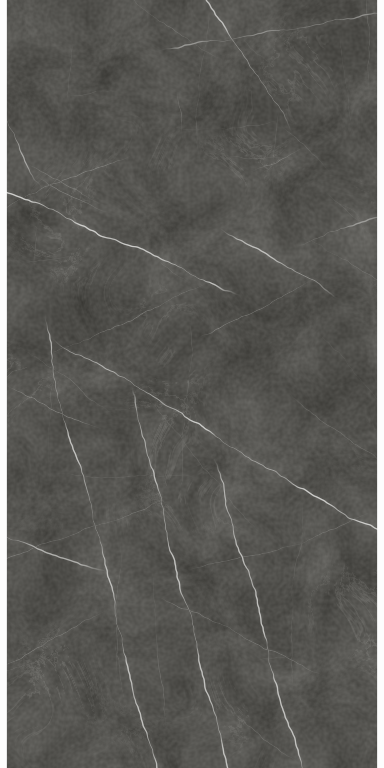
Reproduce this texture procedurally as a Shadertoy shader.

```glsl
// Dark grey marble slab between two narrow white margins.
// Layered gradient noise gives the mottled stone; families of wobbling
// segments give the bright veins, hashed ones the faint scratches.

const float MARGIN = 0.0178;          // white strip, in canvas widths
const vec3 WHITE = vec3(0.992);
const vec3 STONE = vec3(0.327, 0.324, 0.308);
const vec3 VEIN = vec3(0.86, 0.86, 0.85);
const float CLOUD_CONTRAST = 0.15;
const float GRAIN_CONTRAST = 0.045;
const float CRACK_GAIN = 0.05;
const float MAIN_HALF_WIDTH = 0.0019;
const float FINE_HALF_WIDTH = 0.0008;
const int FINE_COUNT = 44;

vec2 hash2(vec2 cell) {
    vec3 q = fract(cell.xyx * vec3(0.1031, 0.1030, 0.0973));
    q += dot(q, q.yzx + 33.33);
    return fract((q.xx + q.yz) * q.zy);
}

float cornerSlope(vec2 cell, vec2 offset) {
    float angle = 6.2832 * hash2(cell).x;
    return dot(vec2(cos(angle), sin(angle)), offset);
}

// Gradient noise, roughly -0.7 to 0.7
float noise(vec2 p) {
    vec2 i = floor(p), f = p - i;
    vec2 u = f * f * f * (f * (f * 6.0 - 15.0) + 10.0);
    vec2 e = vec2(1.0, 0.0);
    return mix(mix(cornerSlope(i, f), cornerSlope(i + e, f - e), u.x),
               mix(cornerSlope(i + e.yx, f - e.yx), cornerSlope(i + 1.0, f - 1.0), u.x), u.y);
}

float fbm(vec2 p) {
    float sum = 0.0, amp = 0.5;
    for (int k = 0; k < 6; k++) {
        sum += amp * noise(p);
        p = mat2(1.6, 1.2, -1.2, 1.6) * p + 17.3;
        amp *= 0.68;
    }
    return sum;
}

// One wandering vein from a to b, with uneven width and brightness
float vein(vec2 p, vec2 a, vec2 b, float halfWidth, float seed) {
    float len = length(b - a);
    vec2 dir = (b - a) / len, q = p - a;
    float along = dot(q, dir), side = q.x * dir.y - q.y * dir.x;
    if (along < 0.0 || along > len || abs(side) > 0.06) return 0.0;
    float row = seed * 3.0 + 0.5;
    side += 0.024 * noise(vec2(along * 4.0, row))
          + 0.007 * noise(vec2(along * 17.0, row + 50.0))
          + 0.003 * noise(vec2(along * 60.0, row + 90.0));
    float strength = smoothstep(-0.5, 0.3, noise(vec2(along * 9.0, row + 130.0)));
    float ends = smoothstep(0.0, 0.07, along) * smoothstep(0.0, 0.1, len - along);
    float w = halfWidth * mix(0.4, 1.0, strength);
    float aa = 0.7 / iResolution.x;
    float core = 1.0 - smoothstep(w - aa, w + aa, abs(side));
    float halo = 0.10 * exp(-abs(side) / (4.0 * halfWidth));
    return max(core, halo) * ends * mix(0.4, 1.0, strength);
}

// Veins of one direction; ends holds start.xy and end.xy, stride moves both
float veinFamily(vec2 p, vec4 ends, vec4 stride, int count, float seed) {
    float light = 0.0;
    for (int k = 0; k < count; k++) {
        float id = seed + float(k);
        vec4 v = ends + stride * float(k);
        vec2 jitter = 0.02 * (hash2(vec2(id, 4.7)) - 0.5);
        light = max(light, vein(p, v.xy + jitter, v.zw - jitter, MAIN_HALF_WIDTH, id));
    }
    return light;
}

float fineVeins(vec2 p) {
    float light = 0.0;
    for (int k = 0; k < FINE_COUNT; k++) {
        float id = float(k) + 60.0;
        vec2 place = hash2(vec2(id * 7.3, 1.7)), shape = hash2(vec2(id * 3.1, 9.2));
        int kind = k % 3;
        float angle = kind == 0 ? -1.45 : (kind == 1 ? -0.65 : 0.22);
        angle += 0.5 * (shape.x - 0.5);
        vec2 reach = mix(0.07, 0.28, shape.y) * vec2(cos(angle), sin(angle));
        vec2 mid = place * vec2(1.0, 2.0);
        float gain = mix(0.12, 0.38, shape.x * shape.x);
        light = max(light, gain * vein(p, mid - reach, mid + reach, FINE_HALF_WIDTH, id));
    }
    return light;
}

void mainImage(out vec4 fragColor, in vec2 fragCoord) {
    // x runs 0 to 1, y runs 0 to 2
    vec2 p = fragCoord / iResolution.x;

    // Mottled ground
    vec2 warp = vec2(noise(p * 5.0 + 3.0), noise(p * 5.0 + 41.0));
    float tone = CLOUD_CONTRAST * fbm(p * 5.5 + 0.5 * warp + 8.0);
    tone += GRAIN_CONTRAST * noise(p * 95.0);

    // Soft hairline crazing, present only in patches
    float ridge = 1.0 - smoothstep(0.0, 0.06, abs(fbm(p * vec2(7.0, 4.5) + warp + 70.0)));
    tone += CRACK_GAIN * ridge * smoothstep(0.0, 0.4, noise(p * 3.5 + 23.0));
    vec3 color = STONE + tone;

    // Main veins: steep, long shallow, upper slanting, left edge, rising
    float light = 0.82 * veinFamily(p, vec4(0.10, 1.18, 0.45, -0.15),
                                    vec4(0.235, -0.18, 0.185, 0.0), 3, 1.0);
    light = max(light, 0.9 * veinFamily(p, vec4(-0.05, 1.53, 0.64, 1.23),
                                        vec4(0.18, -0.41, 0.42, -0.66), 2, 11.0));
    light = max(light, 0.8 * veinFamily(p, vec4(0.50, 2.05, 0.77, 1.66),
                                        vec4(0.06, -0.64, 0.12, -0.45), 2, 21.0));
    light = max(light, 0.7 * veinFamily(p, vec4(-0.02, 1.74, 0.12, 1.50),
                                        vec4(-0.03, -1.13, 0.18, -0.99), 2, 31.0));
    light = max(light, 0.5 * veinFamily(p, vec4(0.40, 1.86, 1.05, 1.98),
                                        vec4(0.36, -0.50, 0.0, -0.54), 2, 41.0));
    light = max(light, fineVeins(p));
    color = mix(color, VEIN, light);

    // White margins
    float edge = min(p.x, 1.0 - p.x) - MARGIN, aa = 0.6 / iResolution.x;
    color = mix(WHITE, color, smoothstep(-aa, aa, edge));
    fragColor = vec4(color, 1.0);
}
```
